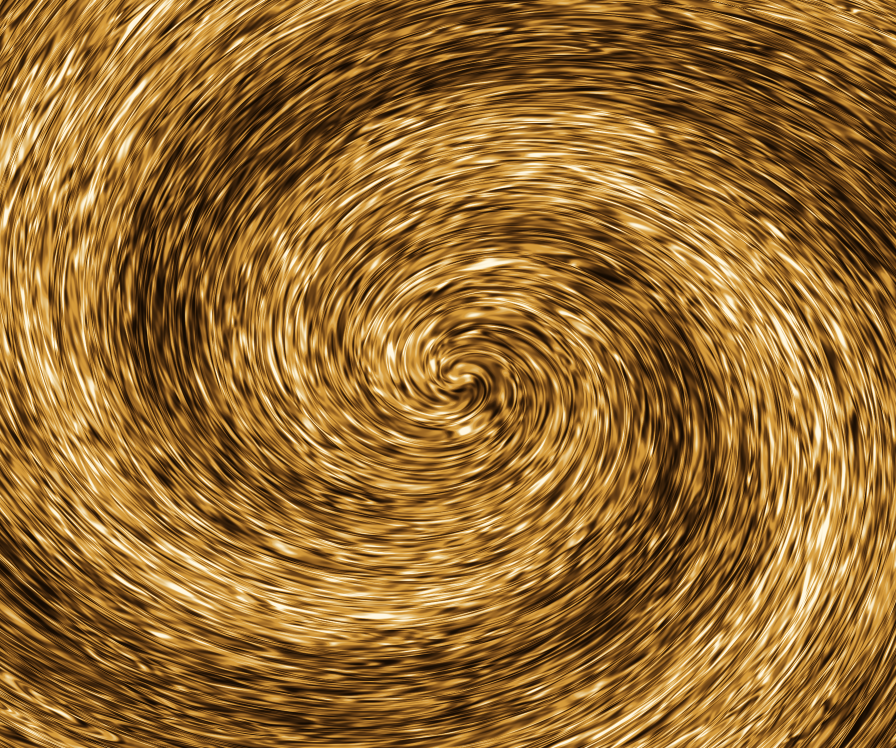
Reproduce this background procedurally as a Shadertoy shader.

```glsl
#define CENTER vec2(0.514, 0.494)
#define ARM_SHIFT vec2(0.085, 0.0)
#define TWIST 4.0
#define TWIST_OFFSET 3.3
#define CORE_SOFTNESS 0.1
#define ARM_STRENGTH 0.46
#define WARP 0.042
#define GLITTER 0.75
#define CONTRAST 2.15
#define EXPOSURE 0.0
#define SAMPLES 2

const vec3 BLACK  = vec3(0.07, 0.035, 0.005);
const vec3 UMBER  = vec3(0.21, 0.12, 0.035);
const vec3 BROWN  = vec3(0.41, 0.25, 0.08);
const vec3 BRONZE = vec3(0.62, 0.41, 0.14);
const vec3 GOLD   = vec3(0.84, 0.61, 0.23);
const vec3 CREAM  = vec3(0.90, 0.76, 0.49);
const vec3 GLINT  = vec3(1.0, 0.97, 0.88);

vec2 hashGradient(vec2 cell) {
    vec3 h = fract(cell.xyx * vec3(0.1031, 0.1030, 0.0973));
    h += dot(h, h.yzx + 33.33);
    float angle = 6.2832 * fract((h.x + h.y) * h.z);
    return vec2(cos(angle), sin(angle));
}

float noise(vec2 p) {
    vec2 i = floor(p), f = fract(p);
    vec2 u = f * f * f * (f * (f * 6.0 - 15.0) + 10.0);
    vec2 e = vec2(1.0, 0.0);
    float low = mix(dot(hashGradient(i), f),
                    dot(hashGradient(i + e), f - e), u.x);
    float high = mix(dot(hashGradient(i + e.yx), f - e.yx),
                     dot(hashGradient(i + 1.0), f - 1.0), u.x);
    return 1.5 * mix(low, high, u.y);
}

vec2 noise2(vec2 p) {
    return vec2(noise(p), noise(p + 31.7));
}

float spot(vec2 p, vec2 center, float radius) {
    vec2 d = (p - center) / radius;
    return exp(-dot(d, d));
}

// Rotation that grows with the logarithm of the radius
vec2 unwind(vec2 p, float amount) {
    float a = TWIST_OFFSET + TWIST * log(length(p) + CORE_SOFTNESS);
    float c = cos(a * amount), s = sin(a * amount);
    return vec2(c * p.x - s * p.y, s * p.x + c * p.y);
}

// Folded noise, drawn out into streaks by the twist
float liquidMetal(vec2 p) {
    float curl = WARP * (1.0 + smoothstep(0.95, 1.3, length(p)));
    vec2 w = p + curl * noise2(p * 8.0);
    w += 0.35 * curl * noise2(w * 23.0 + 7.1);
    float folds = sin(7.0 * noise(w * 13.0) + 4.0 * noise(w * 27.0));
    float tone = 0.36 * folds;
    tone += 0.55 * noise(w * 5.0 + 11.3);
    tone += 0.95 * noise(w * 29.0 + 19.9);
    tone += 1.1 * noise(w * 55.0 + 71.3);
    return tone;
}

vec3 goldRamp(float t) {
    vec3 c = mix(BLACK, UMBER, smoothstep(0.0, 0.10, t));
    c = mix(c, BROWN, smoothstep(0.08, 0.29, t));
    c = mix(c, BRONZE, smoothstep(0.27, 0.53, t));
    c = mix(c, GOLD, smoothstep(0.51, 0.77, t));
    c = mix(c, CREAM, smoothstep(0.80, 0.92, t));
    return mix(c, GLINT, smoothstep(0.90, 0.98, t));
}

vec3 shade(vec2 uv) {
    vec2 p = 2.0 * (uv - CENTER);

    // Two opposite bright arms with dark arms between them
    vec2 armFlow = unwind(p + ARM_SHIFT, 1.0);
    float armRadius = length(armFlow);
    float arms = 2.0 * pow(armFlow.x / max(armRadius, 0.01), 2.0) - 1.0;
    float light = ARM_STRENGTH * arms * smoothstep(0.2, 0.6, armRadius);
    light += EXPOSURE + 0.15 * spot(p, vec2(0.0), 0.5);

    // Local highlights and shadows
    light += 0.7 * spot(p, vec2(-0.12, 0.07), 0.07);
    light -= 0.8 * spot(p, vec2(0.05, -0.02), 0.075);
    light -= 0.3 * spot(p, vec2(-0.72, 0.15), 0.2);
    light -= 0.4 * spot(p, vec2(0.93, -0.88), 0.2);
    light -= 0.35 * spot(p, vec2(0.9, 0.36), 0.2);

    // Short glints are twisted less than the long streaks
    float glints = noise(unwind(p, 0.55) * 42.0);
    float tone = light + liquidMetal(unwind(p, 1.0)) + GLITTER * glints;
    return goldRamp(1.0 / (1.0 + exp(-CONTRAST * tone)));
}

void mainImage(out vec4 fragColor, in vec2 fragCoord) {
    // Average a small grid of points to smooth the fine streaks
    vec3 color = vec3(0.0);
    for (int y = 0; y < SAMPLES; y++) {
        for (int x = 0; x < SAMPLES; x++) {
            vec2 offset = (vec2(x, y) + 0.5) / float(SAMPLES) - 0.5;
            color += shade((fragCoord + offset) / iResolution.xy);
        }
    }
    fragColor = vec4(color / float(SAMPLES * SAMPLES), 1.0);
}
```
